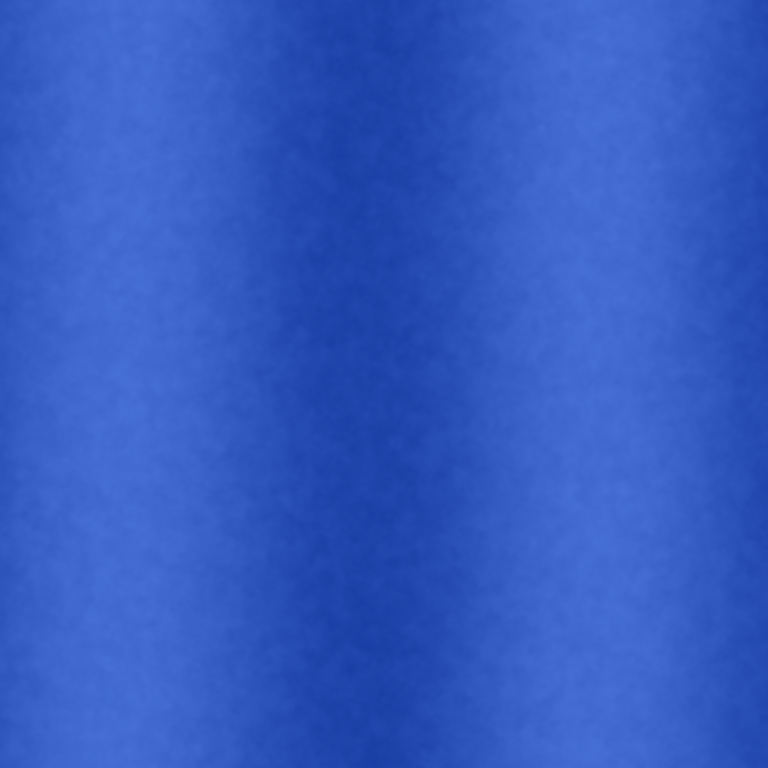
Write a WebGL 2 fragment shader that draws this texture.

```glsl
#version 300 es
precision highp float;
// Soft vertical folds of blue cloth: a cosine across the canvas, bent a little
// by slow noise, blends a deep and a light blue. Fine layered value noise
// adds a faint, blurred mottling on top.

uniform vec2 u_resolution;
out vec4 fragColor;

const float TAU = 6.2831853;
const vec3 DEEP_BLUE = vec3(0.115, 0.264, 0.665);
const vec3 LIGHT_BLUE = vec3(0.262, 0.420, 0.820);

float hash(vec2 cell) {
    vec3 p = fract(vec3(cell.xyx) * 0.1031);
    p += dot(p, p.yzx + 33.33);
    return fract((p.x + p.y) * p.z);
}

// Smooth value noise in 0..1
float valueNoise(vec2 p) {
    vec2 cell = floor(p);
    vec2 f = fract(p);
    vec2 s = f * f * f * (f * (f * 6.0 - 15.0) + 10.0);
    float bottom = mix(hash(cell), hash(cell + vec2(1.0, 0.0)), s.x);
    float top = mix(hash(cell + vec2(0.0, 1.0)), hash(cell + 1.0), s.x);
    return mix(bottom, top, s.y);
}

// Layered noise centred on zero; each layer is turned to hide the lattice
float mottle(vec2 uv, float frequency) {
    const mat2 TURN = mat2(0.8, 0.6, -0.6, 0.8);
    vec2 p = uv * frequency;
    float sum = 0.0;
    float weight = 0.5;
    for (int i = 0; i < 3; i++) {
        p = TURN * p + 17.3;
        sum += weight * (valueNoise(p) - 0.5);
        p *= 1.8;
        weight *= 0.65;
    }
    return sum;
}

// Brightness of the folds, 0 in the valleys and 1 on the ridges
float folds(float x, float ridge, float period) {
    return 0.5 + 0.5 * cos(TAU * (x - ridge) / period);
}

void main() {
    vec2 uv = gl_FragCoord.xy / u_resolution;

    // Broad folds with a slight sideways drift
    float drift = 0.035 * (valueNoise(uv * vec2(1.5, 3.0) + 5.0) - 0.5);
    float shade = folds(uv.x + drift, 0.165, 0.605);

    // Fine grain and faint larger patches
    shade += 0.30 * mottle(uv, 55.0);
    shade += 0.06 * mottle(uv + 3.7, 14.0);

    fragColor = vec4(mix(DEEP_BLUE, LIGHT_BLUE, shade), 1.0);
}
```
